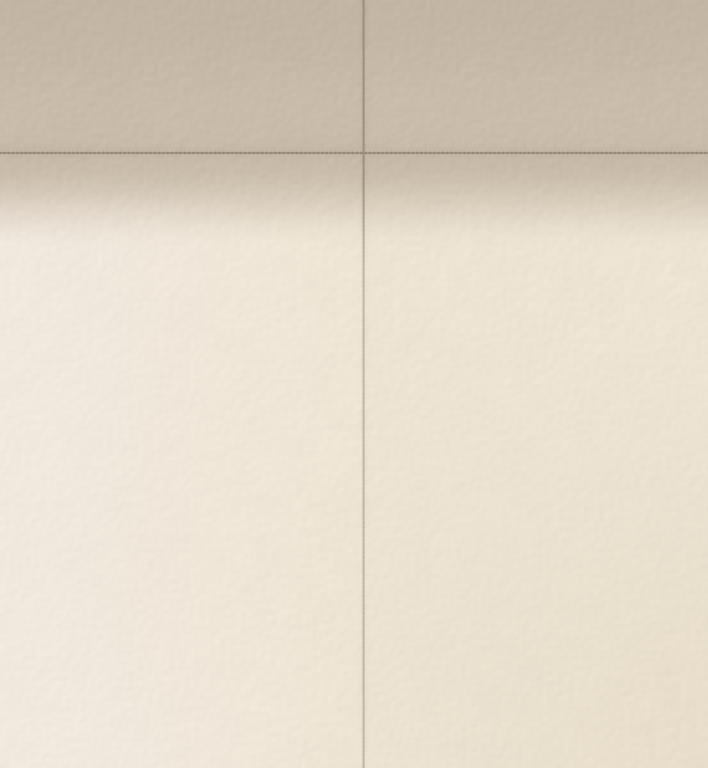
Reproduce this texture procedurally as a WebGL 1 fragment shader.

```glsl
precision highp float;
// Pale cream leather-grained panels, two across and two down, with fine seams and a soft shaded top row.

uniform vec2 u_resolution;

#define ASPECT 0.922               // canvas width in units of its height
#define PITCH 0.9                  // panel size
#define SEAM_CROSS vec2(0.4735, 0.8008)
#define SEAM_HALF 0.0012           // half width of a seam
#define STITCH 0.0056              // spacing of the seam stipple
#define GRAIN_SCALE 150.0
#define GRAIN_DEPTH 0.034
#define CREAM vec3(0.930, 0.895, 0.828)
#define BLUSH vec3(0.943, 0.910, 0.870)
#define SAND vec3(0.902, 0.858, 0.785)
#define SHADE vec3(0.778, 0.727, 0.655)
#define SEAM_DARK vec3(0.570, 0.525, 0.460)

float hash(vec2 p) {
    vec3 q = fract(vec3(p.xyx) * 0.1031);
    q += dot(q, q.yzx + 33.33);
    return fract((q.x + q.y) * q.z);
}

float noise(vec2 p) {
    vec2 i = floor(p);
    vec2 f = fract(p);
    f = f * f * (3.0 - 2.0 * f);
    float low = mix(hash(i), hash(i + vec2(1.0, 0.0)), f.x);
    float high = mix(hash(i + vec2(0.0, 1.0)), hash(i + vec2(1.0, 1.0)), f.x);
    return mix(low, high, f.y);
}

// Height of the surface, summed over octaves
float surface(vec2 p) {
    float height = 0.0;
    float weight = 0.5;
    for (int i = 0; i < 3; i++) {
        height += weight * noise(p);
        p = mat2(1.2, 0.9, -0.9, 1.2) * p + 17.3;
        weight *= 0.55;
    }
    return height;
}

// Coverage of a soft line at distance d
float line(float d, float halfWidth, float pixel) {
    return 1.0 - smoothstep(halfWidth - 0.6 * pixel, halfWidth + 0.8 * pixel, d);
}

void main() {
    vec2 uv = gl_FragCoord.xy / u_resolution;
    vec2 p = uv * vec2(ASPECT, 1.0);
    float pixel = 1.0 / u_resolution.y;

    // Panel grid
    vec2 grid = (p - SEAM_CROSS) / PITCH;
    vec2 panel = floor(grid);
    vec2 seamDist = abs(fract(grid + 0.5) - 0.5) * PITCH;

    // Broad light across the panels
    float drift = 0.12 * (noise(p * 4.0 + panel * 7.0) - 0.5);
    vec3 color = mix(BLUSH, CREAM, smoothstep(0.0, 0.6, uv.x + drift));
    float corner = smoothstep(0.3, 1.1, uv.x) * (1.0 - smoothstep(0.0, 0.65, uv.y));
    color = mix(color, SAND, 0.75 * corner);

    // Shaded top row, fading out below the seam
    float shadow = smoothstep(0.675, 0.797, uv.y + 0.05 * drift);
    vec3 shade = SHADE * (1.0 - 0.035 * smoothstep(0.85, 1.0, uv.y));
    shade *= 1.0 + 0.012 * smoothstep(0.80, 0.83, uv.y);
    color = mix(color, shade, shadow);
    color *= 1.0 + 0.008 * (hash(panel + 11.0) - 0.5);

    // Embossed grain, lit from the upper left
    vec2 g = p * GRAIN_SCALE + panel * 31.0;
    float relief = surface(g + vec2(-0.35, 0.35)) - surface(g + vec2(0.35, -0.35));
    float mottle = noise(p * 38.0) - 0.5;
    color *= 1.0 - GRAIN_DEPTH * relief * mix(0.7, 1.0, shadow) + 0.008 * mottle;

    // Stippled seams, fainter where the light falls
    vec2 stipple = 0.5 + 0.5 * cos(6.28318 * p.yx / STITCH);
    float upright = line(seamDist.x, SEAM_HALF, pixel) * mix(0.86, 1.0, stipple.x);
    float level = line(seamDist.y, SEAM_HALF * mix(0.8, 1.3, stipple.y), pixel);
    upright *= mix(0.50, 0.85, smoothstep(0.62, 0.82, uv.y));
    level *= mix(0.72, 0.95, stipple.y);
    vec2 lip = exp(-seamDist * seamDist / 0.00003);
    color *= 1.0 - 0.025 * max(lip.x * mix(0.6, 1.0, shadow), lip.y);
    color = mix(color, SEAM_DARK, max(upright, level));

    gl_FragColor = vec4(clamp(color, 0.0, 1.0), 1.0);
}
```
